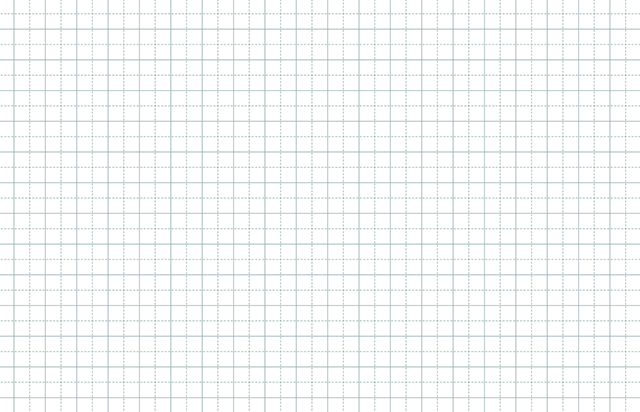
Reproduce this pattern procedurally as a Shadertoy shader.

```glsl
// Ruled grid paper: thin solid squares halved both ways by fine dashed lines.

const vec2  CELLS       = vec2(20.404, 13.417); // squares across and down the canvas
const vec2  ORIGIN      = vec2(0.446, 0.468);   // first solid crossing, in squares
const float SOLID_WIDTH = 0.0018;               // fraction of canvas height
const float DASH_WIDTH  = 0.0019;               // fraction of canvas height
const float DASHES      = 9.0;                  // dashes per square
const float DASH_DUTY   = 0.56;                 // inked part of each dash period
const float SOFTNESS    = 1.4;                  // filter footprint, in pixels

const vec3 PAPER     = vec3(0.995, 1.0, 0.995);
const vec3 SOLID_INK = vec3(0.57, 0.67, 0.68);
const vec3 DASH_INK  = vec3(0.53, 0.65, 0.64);

// Running integral of a unit-period pulse train
vec2 pulseIntegral(vec2 x, vec2 duty) {
    return floor(x) * duty + min(fract(x), duty);
}

// Box-filtered pulses centred on the integers
vec2 pulses(vec2 x, vec2 duty, vec2 footprint) {
    vec2 start = x + 0.5 * (duty - footprint);
    return (pulseIntegral(start + footprint, duty) - pulseIntegral(start, duty)) / footprint;
}

// Combined coverage of the two line directions
float unite(vec2 coverage) {
    return 1.0 - (1.0 - coverage.x) * (1.0 - coverage.y);
}

void mainImage(out vec4 fragColor, in vec2 fragCoord) {
    vec2 cell = fragCoord / iResolution.xy * CELLS - ORIGIN;
    vec2 footprint = SOFTNESS * CELLS / iResolution.xy;
    vec2 heightToCell = CELLS * iResolution.y / iResolution.xy;

    // Solid rules on the square edges
    float solid = unite(pulses(cell, SOLID_WIDTH * heightToCell, footprint));

    // Dashed rules through the square centres, each broken along its length
    vec2 middle = cell - 0.5;
    vec2 rules = pulses(middle, DASH_WIDTH * heightToCell, footprint);
    vec2 breaks = pulses(middle * DASHES, vec2(DASH_DUTY), footprint * DASHES);
    float dashed = unite(rules * breaks.yx);

    vec3 color = mix(PAPER, DASH_INK, dashed);
    color = mix(color, SOLID_INK, solid);
    fragColor = vec4(color, 1.0);
}
```
